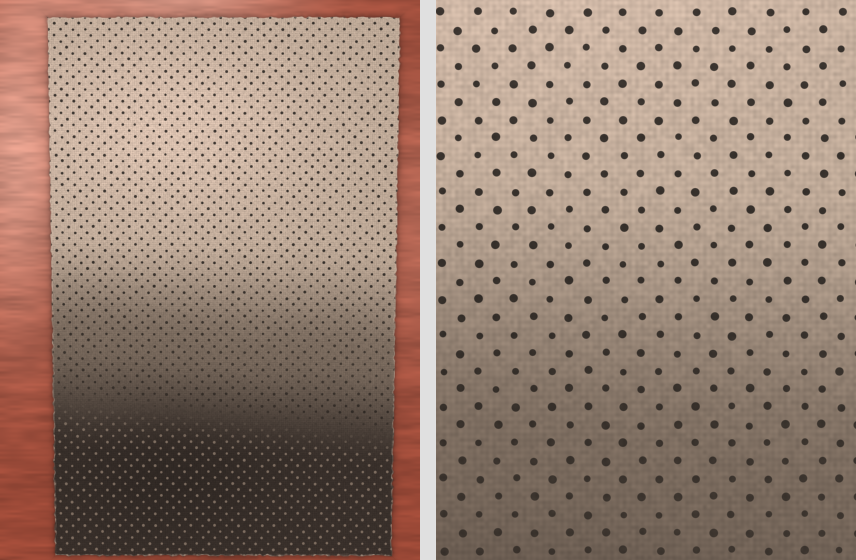
Left, the full canvas; right, a detail of the centre.
Reproduce this texture procedurally as a Shadertoy shader.

```glsl
// A perforated woven swatch lying on glossy red-brown wood.
// A staggered lattice of pinholes sits in the swatch's own tapered coordinates;
// layered gradients light the cloth, and stretched noise makes the wood grain.

#define HOLES vec2(28.5, 45.0)   // lattice periods across and down the swatch
#define HOLE_RADIUS 0.105        // in lattice periods
#define HOLE_JITTER 0.07
#define WEAVE_PITCH 145.0        // threads per canvas width
#define WEAVE_DEPTH 0.035
#define FRAY 0.004               // edge wobble in canvas widths
#define CLOTH_LIGHT vec3(0.86, 0.76, 0.69)
#define CLOTH_MID vec3(0.73, 0.65, 0.58)
#define CLOTH_SHADE vec3(0.47, 0.41, 0.36)
#define CLOTH_DARK vec3(0.22, 0.185, 0.165)
#define WOOD_RED vec3(0.60, 0.28, 0.21)
#define WOOD_GLOSS vec3(0.86, 0.60, 0.53)

float hash(vec2 p) {
    vec3 q = fract(vec3(p.xyx) * 0.1031);
    q += dot(q, q.yzx + 33.33);
    return fract((q.x + q.y) * q.z);
}

float noise(vec2 p) {
    vec2 i = floor(p), f = fract(p);
    f = f * f * (3.0 - 2.0 * f);
    return mix(mix(hash(i), hash(i + vec2(1, 0)), f.x),
               mix(hash(i + vec2(0, 1)), hash(i + vec2(1, 1)), f.x), f.y);
}

// Soft round highlight
float glow(vec2 p, vec2 center, vec2 size) {
    vec2 d = (p - center) / size;
    return exp(-dot(d, d));
}

vec3 wood(vec2 uv) {
    float grain = noise(uv * vec2(9.0, 75.0)) * 0.6 + noise(uv * vec2(28.0, 230.0)) * 0.4;
    float gloss = glow(uv, vec2(0.04, 0.74), vec2(0.16, 0.32))
                + glow(uv, vec2(0.42, 1.02), vec2(0.30, 0.10))
                + 0.35 * glow(uv, vec2(1.0, 0.60), vec2(0.12, 0.28));
    vec3 col = mix(WOOD_RED, WOOD_GLOSS, clamp(gloss, 0.0, 1.0));
    return col * (0.86 + 0.27 * grain);
}

// Light falls off down the swatch, with the deepest shade left of center
vec3 clothLight(vec2 uv) {
    float down = 1.0 - uv.y + 0.05 * (0.5 - uv.x) * smoothstep(0.6, 0.2, 0.0 + uv.y * 0.5)
               + 0.02 * (noise(uv * 5.0) - 0.5);
    vec3 col = mix(CLOTH_MID, CLOTH_LIGHT, 0.95 * glow(uv, vec2(0.40, 0.77), vec2(0.38, 0.18)));
    col = mix(col, CLOTH_SHADE, smoothstep(0.42, 0.64, down));
    col = mix(col, CLOTH_DARK, smoothstep(0.62, 0.82, down));
    return col * (1.0 - 0.15 * glow(uv, vec2(0.40, 0.14), vec2(0.25, 0.10)));
}

// Coverage of the staggered pinholes: two lattices half a period apart
float pinholes(vec2 q, float aa) {
    float cover = 0.0;
    for (int k = 0; k < 2; k++) {
        vec2 s = q + 0.5 * float(k);
        vec2 id = floor(s) + 71.0 * float(k);
        vec2 jitter = vec2(hash(id), hash(id + 19.7)) - 0.5;
        float d = length(fract(s) - 0.5 - HOLE_JITTER * jitter);
        float r = HOLE_RADIUS * (0.85 + 0.3 * hash(id + 5.3));
        cover = max(cover, 1.0 - smoothstep(r - aa, r + aa, d));
    }
    return cover;
}

void mainImage(out vec4 fragColor, in vec2 fragCoord) {
    vec2 uv = fragCoord / iResolution.xy;
    vec2 p = fragCoord / iResolution.x;
    float px = 1.0 / iResolution.x;

    // Swatch outline, slightly narrower toward the bottom
    float left = mix(0.132, 0.113, uv.y), right = mix(0.932, 0.953, uv.y);
    vec2 f = vec2((uv.x - left) / (right - left), (uv.y - 0.008) / 0.961);
    float sideDist = min(uv.x - left, right - uv.x);
    float endDist = min(uv.y - 0.008, 0.969 - uv.y) * iResolution.y / iResolution.x;
    float inside = min(sideDist, endDist) + FRAY * (noise(p * 110.0) - 0.5);
    float mask = smoothstep(-px, px, inside);

    // Cloth with twill threads and fine speckle
    vec3 cloth = clothLight(uv);
    float twill = sin(6.2832 * WEAVE_PITCH * (p.x + p.y) * 0.7)
                * sin(6.2832 * WEAVE_PITCH * (p.x - p.y) * 0.7);
    float speckle = noise(p * 300.0) - 0.5;
    cloth *= 1.0 + WEAVE_DEPTH * twill + 0.10 * speckle;

    // Holes are dark in the light and catch pale glints in the shade
    float hole = pinholes(f * HOLES, 1.0 * HOLES.x * px);
    float shade = smoothstep(0.31, 0.21, uv.y + 0.08 * (uv.x - 0.4));
    vec3 holeColor = mix(cloth * 0.25, CLOTH_SHADE * 1.25, shade);
    float strength = mix(mix(0.6, 0.95, smoothstep(0.3, 0.55, uv.y)), 0.75, shade);
    cloth = mix(cloth, holeColor, hole * strength);

    // Pale frayed rim
    float rim = 1.0 - smoothstep(0.0, 0.005, inside);
    cloth = mix(cloth, CLOTH_LIGHT, rim * 0.6 * noise(p * 160.0));

    // Contact shadow on the wood
    vec3 table = wood(uv) * (1.0 - 0.3 * exp(-max(-inside, 0.0) / 0.006));
    fragColor = vec4(mix(table, cloth, mask), 1.0);
}
```
